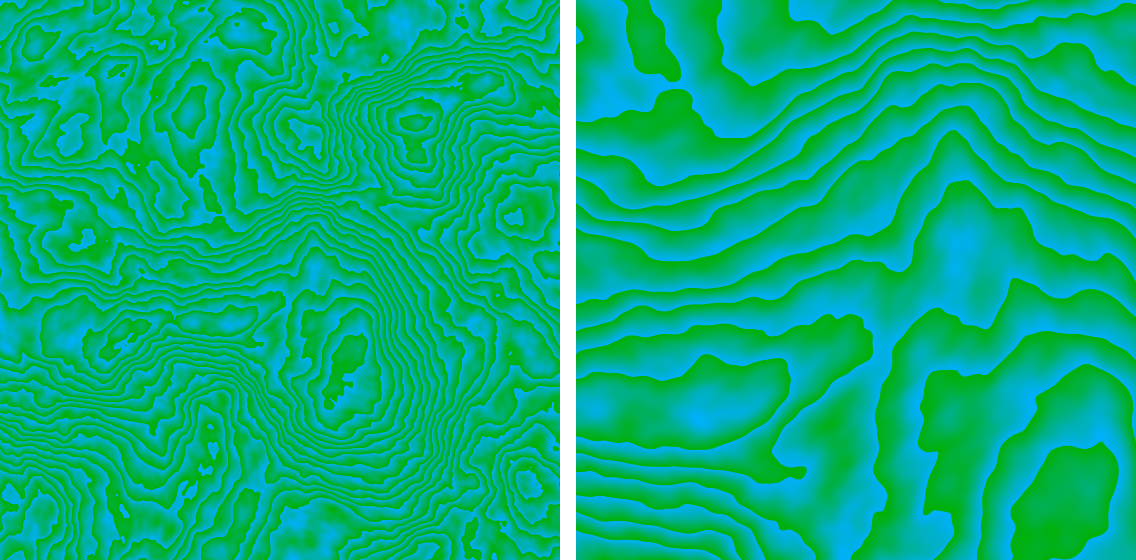
Left, the full canvas; right, a detail of the centre.
Reproduce this pattern procedurally as a three.js fragment shader.

```glsl
varying vec2 vUv;

const float GREEN = 0.69;            // constant green channel
const float BLUE_LOW = 0.02;
const float BLUE_HIGH = 1.0;
const vec2 SEED = vec2(13.7, 41.3);
const float BASE_FREQ = 2.7;         // largest hills per canvas
const float GAIN = 0.44;
const int OCTAVES = 6;
const float RELIEF = 11.0;           // contour bands per unit of noise
const float WARP_FREQ = 3.2;
const float WARP_AMOUNT = 0.09;
const float RIDGE_HEIGHT = 8.0;      // bands climbed by the broad ridge
const float RIDGE_Y = 0.40;
const float RIDGE_WIDTH = 0.27;

vec2 hashGradient(vec2 cell) {
  float n = sin(dot(cell, vec2(127.1, 311.7))) * 43758.5453;
  float angle = 6.28318 * fract(n);
  return vec2(cos(angle), sin(angle));
}

float gradientNoise(vec2 p) {
  vec2 i = floor(p);
  vec2 f = fract(p);
  vec2 u = f * f * f * (f * (f * 6.0 - 15.0) + 10.0);
  float a = dot(hashGradient(i), f);
  float b = dot(hashGradient(i + vec2(1.0, 0.0)), f - vec2(1.0, 0.0));
  float c = dot(hashGradient(i + vec2(0.0, 1.0)), f - vec2(0.0, 1.0));
  float d = dot(hashGradient(i + vec2(1.0, 1.0)), f - vec2(1.0, 1.0));
  return mix(mix(a, b, u.x), mix(c, d, u.x), u.y);
}

float fbm(vec2 p) {
  float sum = 0.0;
  float amplitude = 1.0;
  mat2 turn = mat2(0.8, 0.6, -0.6, 0.8);
  for (int i = 0; i < OCTAVES; i++) {
    sum += amplitude * gradientNoise(p);
    p = turn * p * 2.0 + vec2(17.3, 9.1);
    amplitude *= GAIN;
  }
  return sum;
}

// Terrain height, measured in contour bands
float terrain(vec2 uv) {
  vec2 q = uv * WARP_FREQ + SEED;
  vec2 warp = vec2(gradientNoise(q), gradientNoise(q + vec2(5.2, 31.3)));
  vec2 p = uv + WARP_AMOUNT * warp;
  float across = (p.y - RIDGE_Y) / RIDGE_WIDTH;
  float ridge = exp(-across * across) * (1.0 - smoothstep(0.5, 1.0, p.x));
  return RELIEF * fbm(p * BASE_FREQ + SEED) + RIDGE_HEIGHT * ridge;
}

void main() {
  float height = terrain(vUv);

  // Sawtooth bands with the wrap softened over about one pixel
  float band = fract(height);
  float edge = clamp(fwidth(height), 0.0001, 0.5);
  float level = band * (1.0 - smoothstep(1.0 - edge, 1.0, band));

  gl_FragColor = vec4(0.0, GREEN, mix(BLUE_LOW, BLUE_HIGH, level), 1.0);
}
```
